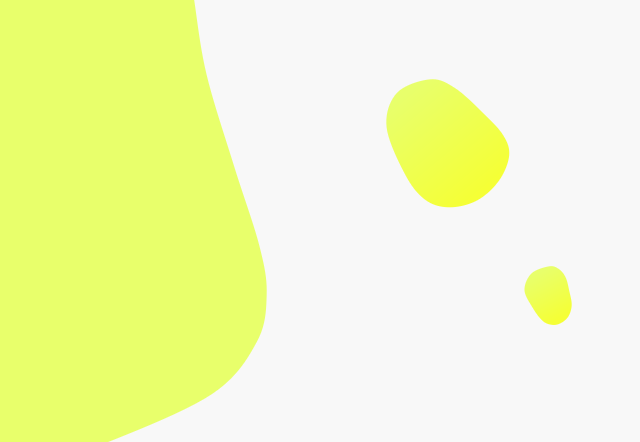
Reproduce this background procedurally as a Shadertoy shader.

```glsl
const vec3 PAPER = vec3(0.972);
const vec3 LIME = vec3(0.91, 1.0, 0.42);
const vec3 YELLOW = vec3(0.96, 1.0, 0.21);

const float ASPECT = 1.4436;   // design width for a height of one
const int KNOTS = 12;          // knots in each closed outline
const int STEPS = 10;          // straight pieces between two knots

// Outlines, in units of the canvas height
const vec2 WAVE[KNOTS] = vec2[KNOTS](
    vec2(-0.752, -0.316), vec2(-0.752, 1.564), vec2(0.423, 1.113),
    vec2(0.438, 1.0), vec2(0.466, 0.831), vec2(0.528, 0.624),
    vec2(0.585, 0.444), vec2(0.6015, 0.333), vec2(0.579, 0.226),
    vec2(0.479, 0.109), vec2(0.244, 0.0), vec2(0.075, -0.053));

const vec2 PEBBLE[KNOTS] = vec2[KNOTS](
    vec2(0.970, 0.8205), vec2(1.026, 0.801), vec2(1.090, 0.744),
    vec2(1.135, 0.694), vec2(1.1485, 0.6485), vec2(1.126, 0.592),
    vec2(1.077, 0.547), vec2(1.015, 0.531), vec2(0.9605, 0.547),
    vec2(0.915, 0.603), vec2(0.872, 0.712), vec2(0.895, 0.7895));

const vec2 DROP[KNOTS] = vec2[KNOTS](
    vec2(1.239, 0.3975), vec2(1.261, 0.391), vec2(1.276, 0.372),
    vec2(1.284, 0.342), vec2(1.2895, 0.310), vec2(1.282, 0.284),
    vec2(1.265, 0.269), vec2(1.246, 0.265), vec2(1.224, 0.274),
    vec2(1.201, 0.3045), vec2(1.183, 0.344), vec2(1.199, 0.3815));

// Gradient axes: start and end
const vec4 PEBBLE_AXIS = vec4(0.921, 0.793, 1.100, 0.577);
const vec4 DROP_AXIS = vec4(1.209, 0.380, 1.265, 0.280);

// Catmull-Rom curve between b and c
vec2 spline(vec2 a, vec2 b, vec2 c, vec2 d, float t) {
    return b + 0.5 * t * (c - a + t * (2.0 * a - 5.0 * b + 4.0 * c - d
             + t * (3.0 * (b - c) + d - a)));
}

// Signed distance to a closed spline, negative inside
float outlineDistance(vec2 p, vec2 knots[KNOTS]) {
    float nearest = 1e3;
    float side = 1.0;
    vec2 start = knots[0];
    for (int i = 0; i < KNOTS; i++) {
        vec2 a = knots[(i + KNOTS - 1) % KNOTS];
        vec2 b = knots[i];
        vec2 c = knots[(i + 1) % KNOTS];
        vec2 d = knots[(i + 2) % KNOTS];
        for (int j = 1; j <= STEPS; j++) {
            vec2 end = j == STEPS ? c : spline(a, b, c, d, float(j) / float(STEPS));
            vec2 edge = end - start;
            vec2 rel = p - start;
            vec2 gap = rel - edge * clamp(dot(rel, edge) / dot(edge, edge), 0.0, 1.0);
            nearest = min(nearest, dot(gap, gap));
            // Flip the side at each crossing of a horizontal ray
            if ((start.y > p.y) != (end.y > p.y) &&
                rel.x < edge.x * rel.y / edge.y) side = -side;
            start = end;
        }
    }
    return side * sqrt(nearest);
}

float coverage(float distance) {
    return clamp(0.5 - distance * iResolution.y, 0.0, 1.0);
}

vec3 gradient(vec2 p, vec4 axis) {
    vec2 span = axis.zw - axis.xy;
    float t = dot(p - axis.xy, span) / dot(span, span);
    return mix(LIME, YELLOW, clamp(t, 0.0, 1.0));
}

void mainImage(out vec4 fragColor, in vec2 fragCoord) {
    vec2 p = fragCoord / iResolution.xy * vec2(ASPECT, 1.0);
    vec3 color = PAPER;
    color = mix(color, LIME, coverage(outlineDistance(p, WAVE)));
    color = mix(color, gradient(p, PEBBLE_AXIS), coverage(outlineDistance(p, PEBBLE)));
    color = mix(color, gradient(p, DROP_AXIS), coverage(outlineDistance(p, DROP)));
    fragColor = vec4(color, 1.0);
}
```
